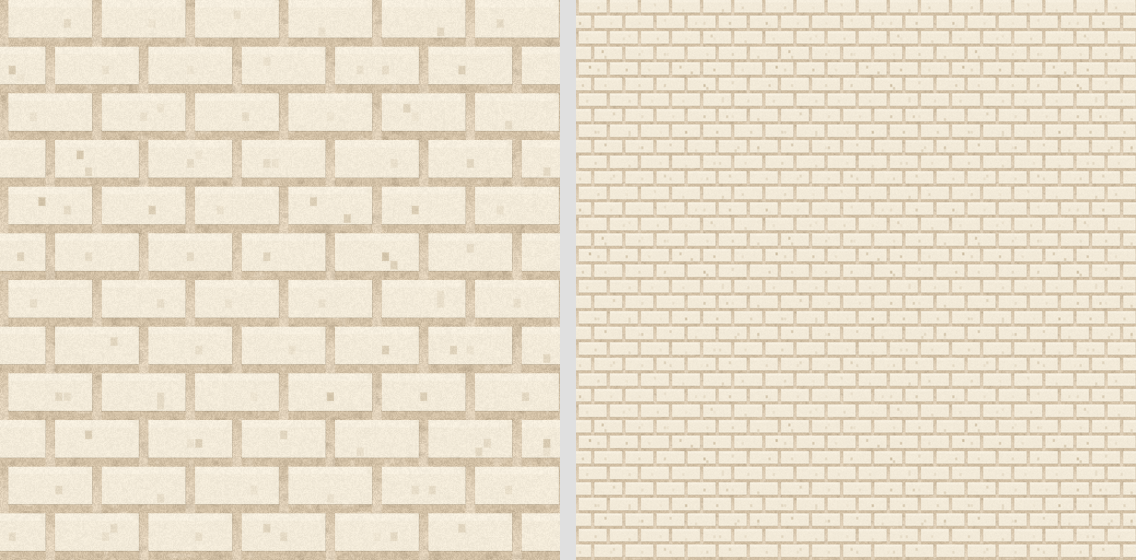
Left, the tile; right, the same tile 3 across and 3 down.
Write a Shadertoy shader that draws this texture.

```glsl
// Pale sandstone bricks in running bond with tan mortar, square wear spots and grain.
// Each brick is a box distance inside a staggered cell; hashes of the wrapped cell
// index vary the spots, and wrapping value noise supplies mottling and grain.
#define COUNT vec2(6.0, 12.0)        // bricks across, rows
#define BRICK_CENTRE vec2(0.54, 0.595) // within a cell
#define BRICK_HALF vec2(0.45, 0.405) // half size, in cells
#define SPOT_STEP 0.0151             // spacing of spot positions
#define SPOT_HALF vec2(0.0062, 0.0076)
#define GRAIN_CELLS 512.0
#define BRICK_COL vec3(0.95, 0.918, 0.85)
#define LIGHT_COL vec3(0.968, 0.94, 0.88)
#define MORTAR_COL vec3(0.825, 0.755, 0.65)
#define PALE_MORTAR_COL vec3(0.89, 0.83, 0.74)
#define SPOT_COL vec3(0.76, 0.69, 0.57)

float hash(vec2 p) {
    vec3 q = fract(p.xyx * 0.1031);
    q += dot(q, q.yzx + 33.33);
    return fract((q.x + q.y) * q.z);
}

// Value noise wrapping after the given number of cells
float noise(vec2 uv, float cells) {
    vec2 p = uv * cells - 0.5;
    vec2 i = floor(p), f = fract(p);
    f = f * f * (3.0 - 2.0 * f);
    vec2 a = mod(i, cells), b = mod(i + 1.0, cells);
    return mix(mix(hash(a), hash(vec2(b.x, a.y)), f.x),
               mix(hash(vec2(a.x, b.y)), hash(b), f.x), f.y);
}

// Position within a staggered cell, and its wrapped index
vec2 staggeredCell(vec2 p, out vec2 id) {
    p.x -= 0.5 * mod(floor(p.y) + 1.0, 2.0);
    id = mod(floor(p), COUNT);
    return fract(p);
}

float boxDistance(vec2 p, vec2 halfSize) {
    vec2 q = abs(p) - halfSize;
    return max(q.x, q.y);
}

float fill(float d, float blur) {
    return 1.0 - smoothstep(-blur, blur, d);
}

vec3 mortarColour(vec2 uv) {
    vec2 id;
    vec2 f = staggeredCell(uv * COUNT + vec2(0.5 - 0.04, 0.0), id);
    // Upright joints grow paler toward the bed below
    float joint = fill(abs(f.x - 0.5) - 0.05, 0.012);
    float pale = joint * (1.0 - 0.8 * smoothstep(0.35, 1.0, f.y));
    pale *= 0.75 + 0.25 * hash(id + 71.0);
    float blotch = noise(uv, 66.0);
    pale = max(pale, 0.6 * smoothstep(0.78, 0.95, blotch));
    vec3 col = mix(MORTAR_COL, PALE_MORTAR_COL, pale);
    return col - 0.045 * (1.0 - smoothstep(0.08, 0.3, blotch));
}

vec3 brickColour(vec2 p, vec2 id, vec2 halfSize) {
    // Pale bevel along the top
    float bevel = smoothstep(0.019, 0.022, p.y) * fill(p.x - halfSize.x + 0.009, 0.004);
    vec3 col = mix(BRICK_COL, LIGHT_COL, 0.75 * bevel);
    // One common and one rarer spot per brick
    for (int i = 0; i < 2; i++) {
        vec2 seed = id + float(i) * 37.0;
        float column = floor(hash(seed + 11.3) * 5.0) - 2.0;
        float level = hash(seed + 23.7);
        float row = step(0.82, level) - step(level, 0.18);
        float present = step(hash(seed + 5.1), i == 0 ? 0.92 : 0.22);
        float h = hash(seed + 47.9);
        float strength = 0.1 + 0.35 * h + 0.4 * pow(h, 12.0);
        vec2 centre = vec2(column, row) * SPOT_STEP - vec2(0.0, 0.008);
        float spot = fill(boxDistance(p - centre, SPOT_HALF), 0.0015);
        col = mix(col, SPOT_COL, spot * strength * present);
    }
    return col;
}

void mainImage(out vec4 fragColor, in vec2 fragCoord) {
    vec2 uv = fragCoord / iResolution.xy;
    float aa = 0.6 / min(iResolution.x, iResolution.y);

    vec2 id;
    vec2 p = staggeredCell(uv * COUNT - BRICK_CENTRE + 0.5, id) - 0.5;
    p /= COUNT;
    vec2 halfSize = BRICK_HALF / COUNT;
    float d = boxDistance(p, halfSize);
    float brick = fill(d, aa);
    vec3 col = mix(mortarColour(uv), brickColour(p, id, halfSize), brick);

    // Thin shadow on the lower and right edges
    vec2 edge = vec2(p.x, -p.y) - halfSize;
    float shaded = step(-0.0015, max(edge.x, edge.y));
    col -= 0.09 * shaded * (1.0 - smoothstep(0.0, 0.0018, abs(d)));

    // Mottling and fine grain, stronger in the mortar
    float grain = noise(uv, GRAIN_CELLS) - 0.5;
    float mottle = noise(uv + 0.37, 180.0) - 0.5;
    col += grain * mix(0.1, 0.05, brick) + mottle * mix(0.035, 0.014, brick);
    fragColor = vec4(clamp(col, 0.0, 1.0), 1.0);
}
```
